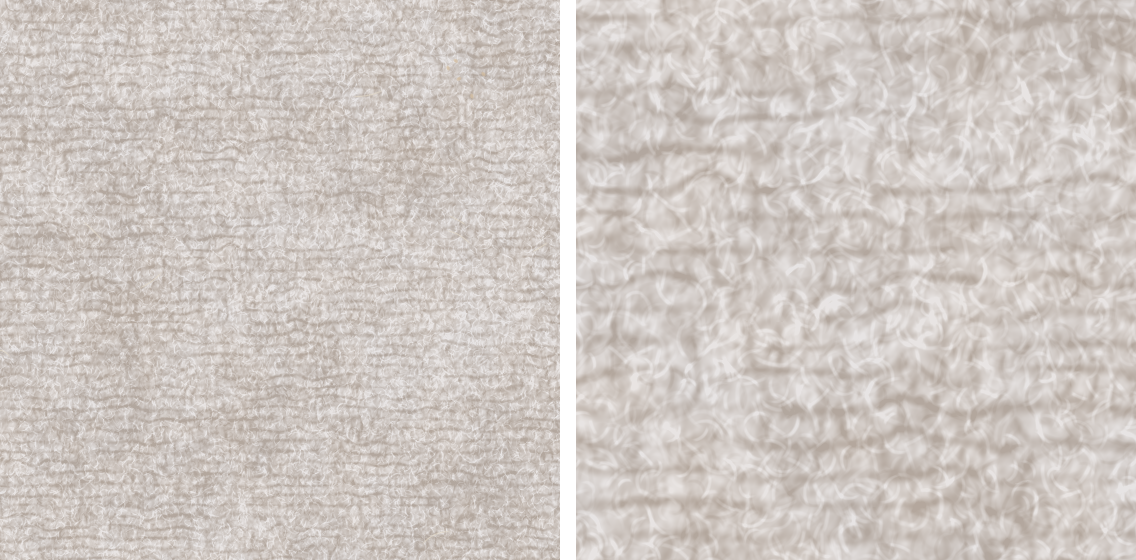
Left, the full canvas; right, a detail of the centre.
Give the GLSL for this texture, as a WebGL 1 fragment shader.

```glsl
precision highp float;
uniform vec2 u_resolution;

float hash(vec2 p) {
  return fract(sin(dot(p, vec2(127.1, 311.7))) * 43758.5453);
}

float noise(vec2 p) {
  vec2 i = floor(p), f = fract(p);
  f = f * f * (3.0 - 2.0 * f);
  return mix(mix(hash(i), hash(i + vec2(1.0, 0.0)), f.x),
             mix(hash(i + vec2(0.0, 1.0)), hash(i + 1.0), f.x), f.y);
}

vec2 rotate(vec2 p, float angle) {
  float c = cos(angle), s = sin(angle);
  return vec2(c * p.x - s * p.y, s * p.x + c * p.y);
}

// Bent hair along y, thinning out towards its ends
float strand(vec2 d, float halfLength, float curl, float width, float soft) {
  d.x += curl * (d.y * d.y / halfLength - 0.3 * halfLength);
  return (1.0 - smoothstep(width - soft, width + soft, abs(d.x)))
       * (1.0 - smoothstep(halfLength * 0.6, halfLength, abs(d.y)));
}

// Dark furrows between the rows and columns of the weave
float furrows(vec2 p) {
  vec2 wobble = vec2(noise(p * 38.0), noise(p * 34.0 + 17.0)) - 0.5;
  vec2 q = p * vec2(56.0, 52.0) + wobble * vec2(1.1, 0.75);
  q.x += 0.5 * hash(vec2(floor(q.y), 3.0));
  vec2 edge = smoothstep(0.2, 0.5, abs(fract(q) - 0.5));
  float rowDepth = 0.3 + 0.9 * noise(p * vec2(22.0, 40.0) + 5.0);
  float columnDepth = 0.9 * noise(p * vec2(45.0, 30.0) + 41.0);
  return max(edge.y * rowDepth, edge.x * columnDepth);
}

// Layers of short curled wool fibres, mostly upright
float fibres(vec2 p) {
  float sum = 0.0;
  for (int layer = 0; layer < 5; layer++) {
    float l = float(layer);
    vec2 g = p * (64.0 + 7.0 * l) + l * 13.7;
    vec2 cell = floor(g);
    for (int j = -1; j <= 1; j++) {
      for (int i = -1; i <= 1; i++) {
        vec2 id = cell + vec2(float(i), float(j));
        vec2 seed = id + l * 31.0;
        vec2 centre = id + vec2(hash(seed), hash(seed + 7.3));
        vec2 d = rotate(g - centre, (hash(seed + 2.9) - 0.5) * 2.7);
        float halfLength = mix(0.45, 0.9, hash(seed + 5.1));
        float curl = (hash(seed + 9.7) - 0.5) * 1.3;
        float tint = mix(-0.65, 1.1, hash(seed + 4.4));
        sum += tint * strand(d, halfLength, curl, 0.085, 0.06);
      }
    }
  }
  return sum;
}

void main() {
  float side = min(u_resolution.x, u_resolution.y);
  vec2 p = gl_FragCoord.xy / side;
  float pixel = 1.0 / side;

  // Wool tone from broad mottling down to fine fluff
  float tone = 0.66 - 0.75 * furrows(p) + 0.45 * fibres(p);
  tone += 0.4 * (noise(p * 9.0 + 2.0) - 0.5);
  tone += 0.7 * (noise(p * vec2(95.0, 80.0)) - 0.5);
  tone += 0.7 * (noise(rotate(p, 0.5) * vec2(270.0, 200.0)) - 0.5);
  tone = clamp(tone, -0.3, 1.3);
  vec3 color = mix(vec3(0.74, 0.70, 0.67), vec3(0.87, 0.85, 0.84), tone);

  // Warm and cool drift of the yarn
  color += vec3(0.008, 0.0, -0.01) * (noise(p * 30.0 + 60.0) - 0.5);

  // Stray cream hairs
  for (int k = 0; k < 8; k++) {
    vec2 seed = vec2(float(k), 8.3);
    vec2 centre = vec2(hash(seed), hash(seed + 3.1));
    vec2 d = rotate(p - centre, 1.57 + (hash(seed + 6.2) - 0.5) * 1.8);
    float halfLength = mix(0.015, 0.032, hash(seed + 1.7));
    float curl = (hash(seed + 4.8) - 0.5) * 0.9;
    float hair = strand(d, halfLength, curl, 0.0009, max(pixel * 0.7, 0.0006));
    color = mix(color, vec3(0.90, 0.86, 0.79), 0.7 * hair);
  }

  // Small straw specks in the upper right
  for (int k = 0; k < 5; k++) {
    vec2 seed = vec2(float(k), 21.6);
    vec2 centre = vec2(0.78, 0.82) + 0.1 * vec2(hash(seed), hash(seed + 2.3));
    vec2 d = rotate(p - centre, hash(seed + 5.5) * 3.1) * vec2(1.0, 1.4);
    float speck = 1.0 - smoothstep(0.002, 0.006, length(d));
    color = mix(color, vec3(0.83, 0.74, 0.62), 0.75 * speck);
  }

  gl_FragColor = vec4(color, 1.0);
}
```
